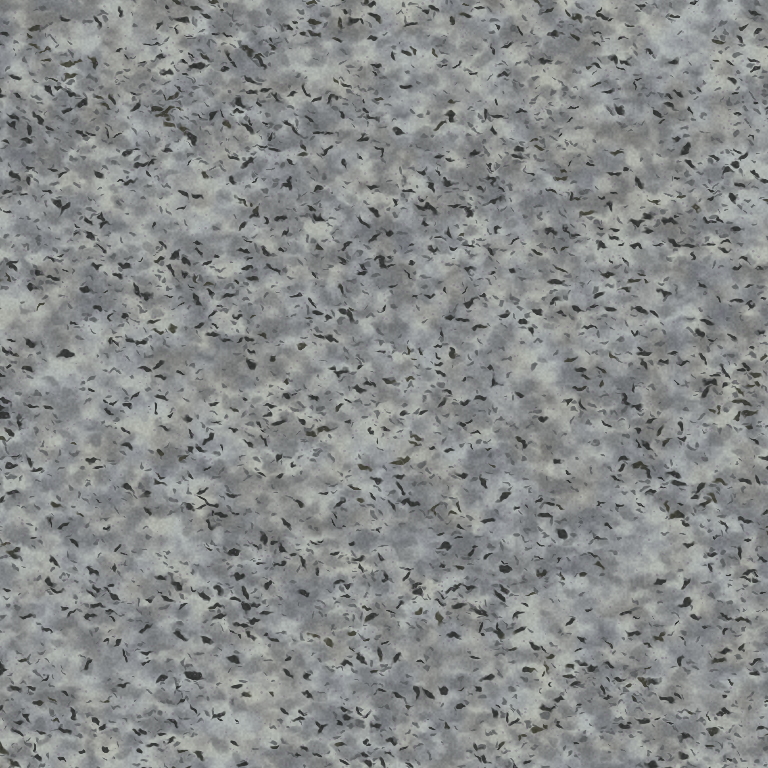
Write a WebGL 1 fragment shader that draws this texture.

```glsl
precision highp float;
// Pale grey granite: a cloudy feldspar ground under scattered mica flakes.
// Flakes are jittered, tilted ellipses in a cell grid, gathered into clusters
// by a slow noise and frayed by a fine domain warp.

uniform vec2 u_resolution;

const vec3 PALE = vec3(0.68, 0.70, 0.68);
const vec3 GROUND = vec3(0.59, 0.60, 0.60);
const vec3 SHADE = vec3(0.46, 0.47, 0.475);
const vec3 SLATE = vec3(0.34, 0.35, 0.355);
const vec3 MICA = vec3(0.17, 0.18, 0.175);
const vec3 MAUVE = vec3(0.47, 0.42, 0.49);
const float CLUSTER_SCALE = 17.0;

float hash(vec2 p) {
  vec3 q = fract(vec3(p.xyx) * 0.1031);
  q += dot(q, q.yzx + 33.33);
  return fract((q.x + q.y) * q.z);
}

float valueNoise(vec2 p) {
  vec2 i = floor(p);
  vec2 f = fract(p);
  f = f * f * (3.0 - 2.0 * f);
  float low = mix(hash(i), hash(i + vec2(1.0, 0.0)), f.x);
  float high = mix(hash(i + vec2(0.0, 1.0)), hash(i + 1.0), f.x);
  return mix(low, high, f.y);
}

// Signed noise pair used to displace coordinates.
vec2 warp(vec2 p, float scale) {
  return vec2(valueNoise(p * scale + 31.0), valueNoise(p * scale + 87.0)) - 0.5;
}

// Coverage of scattered flakes; size holds the half axes in cell units.
float flakes(vec2 p, float cells, vec2 size, float share, float soft, float seed) {
  vec2 home = floor(p * cells);
  float cover = 0.0;
  for (int y = -1; y <= 1; y++) {
    for (int x = -1; x <= 1; x++) {
      vec2 cell = home + vec2(float(x), float(y));
      vec2 key = cell + seed;
      float cluster = valueNoise((cell + 0.5) / cells * CLUSTER_SCALE + 11.0);
      float present = step(hash(key + 3.7), share * mix(0.3, 1.7, cluster));
      vec2 centre = cell + vec2(hash(key + 17.3), hash(key + 41.9));
      float spread = hash(key + 59.1) + hash(key + 73.7) - 1.0;
      float angle = -0.25 + 1.3 * spread;
      float c = cos(angle);
      float s = sin(angle);
      vec2 d = p * cells - centre;
      d = vec2(c * d.x + s * d.y, c * d.y - s * d.x);
      float grow = mix(0.55, 1.25, hash(key + 97.3));
      float r = length(d / (size * grow));
      cover = max(cover, present * (1.0 - smoothstep(1.0 - soft, 1.0 + soft, r)));
    }
  }
  return cover;
}

// Cloudy ground, from broad patches down to fine crystals.
vec3 feldspar(vec2 p) {
  float cloud = 0.26 * (valueNoise(p * vec2(42.0, 54.0)) - 0.5);
  cloud += 0.15 * (valueNoise(p * vec2(95.0, 120.0) + 19.0) - 0.5);
  cloud += 0.09 * (valueNoise(p * 13.0 + 53.0) - 0.5);
  vec3 color = mix(GROUND, SHADE, clamp(-cloud / 0.14, 0.0, 1.0));
  color = mix(color, PALE, clamp(cloud / 0.11, 0.0, 1.0));
  float warmth = valueNoise(p * 34.0 + 71.0) - 0.5;
  return color + warmth * vec3(0.022, 0.008, -0.03);
}

void main() {
  vec2 uv = gl_FragCoord.xy / min(u_resolution.x, u_resolution.y);
  vec2 p = uv + 0.007 * warp(uv, 95.0) + 0.004 * warp(uv, 230.0);

  vec3 color = feldspar(p);

  // Blurred grey grains lying below the surface.
  float haze = flakes(p, 46.0, vec2(0.58, 0.32), 0.45, 0.5, 101.0);
  color = mix(color, SHADE * 0.96, 0.62 * haze);

  // Small slate flakes, then the larger and sharper black mica.
  float small = flakes(p, 92.0, vec2(0.38, 0.17), 0.36, 0.4, 211.0);
  color = mix(color, SLATE, 0.8 * small);
  float large = flakes(p, 56.0, vec2(0.40, 0.15), 0.36, 0.35, 307.0);
  float olive = smoothstep(0.6, 0.9, valueNoise(uv * 30.0 + 43.0));
  vec3 mica = MICA + olive * vec3(0.07, 0.06, 0.02);
  color = mix(color, mica, 0.9 * large);

  // Faint mauve specks and fine grain.
  float speck = flakes(uv, 150.0, vec2(0.22, 0.2), 0.16, 0.4, 401.0);
  color = mix(color, MAUVE, 0.45 * speck);
  color += 0.07 * (valueNoise(uv * 400.0) - 0.5);

  gl_FragColor = vec4(color, 1.0);
}
```
